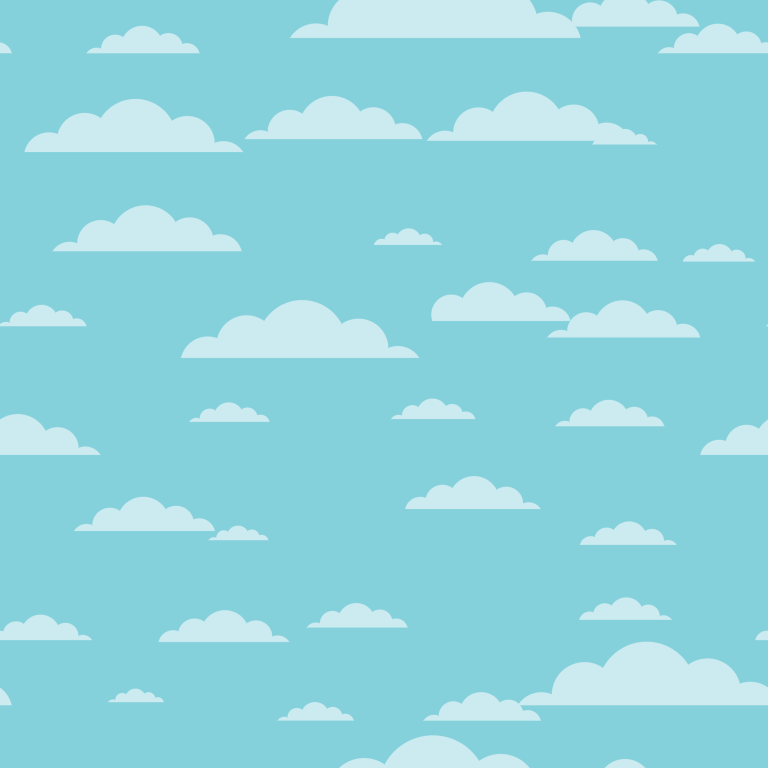
Write a WebGL 1 fragment shader that draws this pattern.

```glsl
precision highp float;

uniform vec2 u_resolution;

#define SKY vec3(0.52, 0.82, 0.86)
#define CLOUD vec3(0.80, 0.92, 0.94)
#define GRID vec2(4.0, 8.0)        // columns and rows, powers of two
#define JITTER vec2(0.28, 0.25)    // largest shift, in cells
#define MIN_WIDTH 0.07
#define WIDTH_RANGE 0.17
#define GIANT_BOOST 0.16           // extra width of the few largest
#define FLIP_SHARE 0.4
#define CROPPED_SHARE 0.1          // clouds without the low wisp

vec3 hash3(vec2 cell) {
  vec3 q = vec3(dot(cell, vec2(127.1, 311.7)),
                dot(cell, vec2(269.5, 183.3)),
                dot(cell, vec2(419.2, 371.9)));
  return fract(sin(q + 1.7) * 43758.547);
}

float circle(vec2 p, vec2 center, float radius) {
  return length(p - center) - radius;
}

// Cloud of unit width: five puffs on a flat base at y = 0
float cloud(vec2 p, bool cropped) {
  float d = circle(p, vec2(-0.008, 0.055), 0.188);
  d = min(d, circle(p, vec2(-0.245, 0.040), 0.125));
  d = min(d, circle(p, vec2(0.225, 0.052), 0.127));
  d = min(d, circle(p, vec2(0.388, -0.025), 0.115));
  if (!cropped) d = min(d, circle(p, vec2(-0.410, -0.056), 0.106));
  return max(d, -p.y);
}

// Permuted triangular numbers give every cell its own size rank
float cloudWidth(vec2 cell) {
  float index = cell.x + GRID.x * cell.y;
  float total = GRID.x * GRID.y;
  float rank = mod(2.5 * index * (index + 1.0), total);
  float size = (rank + 0.5) / total;
  return MIN_WIDTH + WIDTH_RANGE * size + GIANT_BOOST * pow(size, 8.0);
}

// Distance to the nearest cloud on a staggered, jittered, wrapping grid
float cloudField(vec2 p) {
  vec2 g = p * GRID;
  float nearest = 1.0;
  for (int j = -1; j <= 0; j++) {
    float row = floor(g.y) + float(j);
    float stagger = 0.5 * mod(row, 2.0);
    for (int i = -1; i <= 1; i++) {
      vec2 corner = vec2(floor(g.x - stagger) + float(i), row);
      vec2 cell = mod(corner, GRID);
      vec3 rnd = hash3(cell);
      vec2 shift = JITTER * (2.0 * rnd.xy - 1.0);
      vec2 base = (corner + vec2(stagger, 0.0) + 0.5 + shift) / GRID;

      float width = cloudWidth(cell);
      vec2 q = (p - base) / width;
      if (rnd.z < FLIP_SHARE) q.x = -q.x;
      bool cropped = rnd.z > 1.0 - CROPPED_SHARE;
      nearest = min(nearest, cloud(q, cropped) * width);
    }
  }
  return nearest;
}

void main() {
  float pixel = 1.0 / min(u_resolution.x, u_resolution.y);
  float d = cloudField(gl_FragCoord.xy * pixel);
  float cover = 1.0 - smoothstep(-0.7 * pixel, 0.7 * pixel, d);
  gl_FragColor = vec4(mix(SKY, CLOUD, cover), 1.0);
}
```
